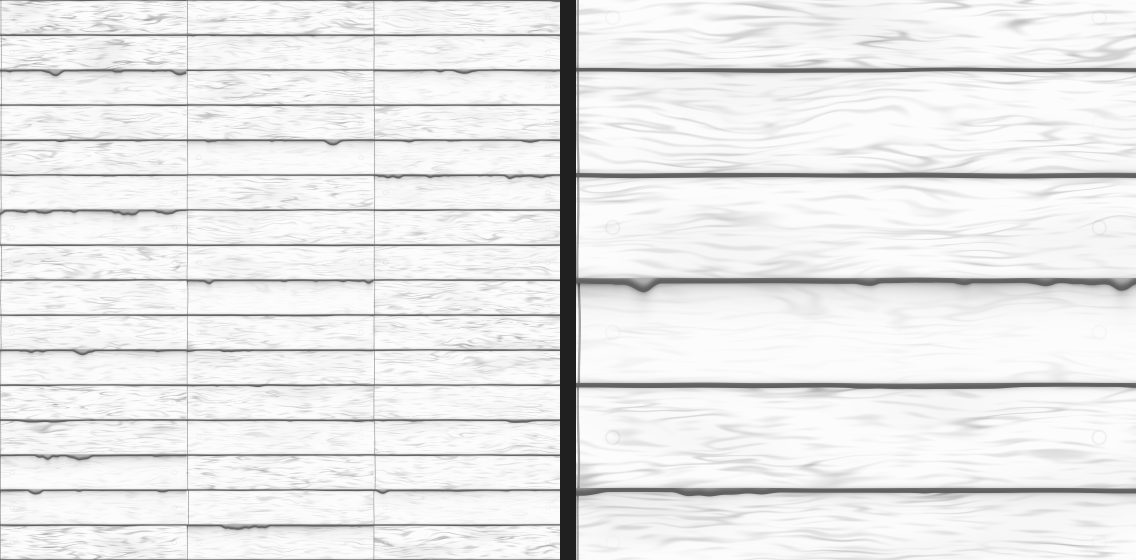
Left, the full canvas; right, a detail of the centre.
A WebGL 1 fragment shader for this texture map:

```glsl
precision highp float;
// White painted wood siding: 3 columns by 16 rows of grained boards with dark, chipped joints.

uniform vec2 u_resolution;

float hash(vec2 p) {
  return fract(sin(dot(p, vec2(127.1, 311.7))) * 43758.55);
}

vec2 gradient(vec2 cell) {
  return 2.0 * vec2(hash(cell), hash(cell + 57.3)) - 1.0;
}

float noise(vec2 p) {
  vec2 i = floor(p), f = fract(p);
  vec2 u = f * f * f * (f * (f * 6.0 - 15.0) + 10.0);
  vec2 e = vec2(1.0, 0.0);
  float low = mix(dot(gradient(i), f), dot(gradient(i + e.xy), f - e.xy), u.x);
  float high = mix(dot(gradient(i + e.yx), f - e.yx), dot(gradient(i + e.xx), f - e.xx), u.x);
  return mix(low, high, u.y);
}

// How badly the joint above or below a board is chipped, 0 to 1
float jointWear(float column, float joint) {
  return smoothstep(0.6, 0.95, hash(vec2(column + 3.0, mod(joint, 16.0) + 11.0)));
}

// Darkness of the wood grain; q is measured in board heights
float woodGrain(vec2 q, vec2 board) {
  vec2 s = q + 40.0 * vec2(hash(board + 5.1), hash(board + 9.7));
  s.y += 0.22 * noise(s * vec2(0.6, 2.2)) + 0.04 * noise(s * vec2(2.5, 5.0));
  float veins = 1.0 - smoothstep(0.0, 0.13, abs(noise(s * vec2(1.3, 11.0))));
  veins *= smoothstep(-0.1, 0.35, noise(s * vec2(0.9, 4.0) + 17.0));
  float fibres = smoothstep(0.0, 0.5, noise(s * vec2(2.2, 21.0) + 31.0));
  float tint = smoothstep(-0.1, 0.5, noise(s * vec2(0.5, 2.0) + 7.0));
  return 0.24 * veins + 0.16 * fibres + 0.05 * tint;
}

// Shade at p, in board heights; aa is the edge softness
float siding(vec2 p, float aa) {
  float boardLength = 16.0 / 3.0;
  float column = floor(p.x / boardLength);
  vec2 board = vec2(column, floor(p.y));
  vec2 q = vec2(p.x - column * boardLength, fract(p.y));

  // Grain, paler on boards below a chipped joint
  float strength = mix(0.4, 1.1, hash(board + 21.0));
  strength *= 1.0 - 0.6 * jointWear(column, board.y + 1.0);
  float shade = 0.99 - strength * woodGrain(q, board);

  // Faint nail rings near both ends
  vec2 nail = vec2(min(q.x, boardLength - q.x) - 0.35, q.y - 0.5);
  float ring = abs(length(nail) - 0.065);
  shade -= 0.06 * hash(board + 2.0) * (1.0 - smoothstep(0.004, 0.012 + aa, ring));

  // Thin, slightly wandering seam between columns
  float seamX = 0.015 + 0.04 * hash(board + 33.0) * hash(board + 4.0);
  seamX += 0.012 * noise(vec2(p.y * 2.0, column + 0.5));
  float seam = 1.0 - smoothstep(0.011 - aa, 0.011 + aa, abs(q.x - seamX));
  shade = mix(shade, 0.58, 0.85 * seam);

  // Horizontal joint with a ragged lower lip
  float joint = floor(p.y + 0.5);
  float wear = jointWear(column, joint);
  vec2 along = vec2(q.x + column * 19.0, mod(joint, 16.0) * 7.3 + 0.4);
  float d = p.y - joint + 0.012 * noise(along * vec2(1.1, 1.0));
  float ragged = noise(along * vec2(1.4, 1.0)) + 0.25 * noise(along * vec2(4.5, 1.3));
  float chip = wear * (0.012 + 0.15 * smoothstep(0.05, 0.5, ragged));
  float lip = -0.016 - 0.014 * smoothstep(-0.3, 0.4, noise(along * vec2(0.5, 1.7))) - chip;
  float gap = smoothstep(lip - aa, lip + aa, d) * (1.0 - smoothstep(0.018 - aa, 0.018 + aa, d));

  // Soft shadow under the lip, and a narrow bevel on both sides
  float below = max(lip - d, 0.0), above = max(d - 0.018, 0.0);
  float patchy = 0.7 + 0.6 * noise(along * vec2(0.8, 1.9));
  shade -= 0.28 * wear * patchy * exp(-below / 0.11) * step(d, lip);
  shade -= 0.16 * exp(-(below + above) / 0.02);
  return mix(shade, mix(0.38, 0.68, smoothstep(0.02, 0.11, d - lip)), gap);
}

void main() {
  float pixel = 16.0 / u_resolution.y;
  float shade = 0.0;
  // Four samples per pixel keep the fine grain smooth
  for (int i = 0; i < 4; i++) {
    vec2 offset = vec2(mod(float(i), 2.0), floor(float(i) * 0.5)) * 0.5 - 0.25;
    vec2 p = (gl_FragCoord.xy + offset) / u_resolution * 16.0;
    shade += 0.25 * siding(p, 0.3 * pixel);
  }
  gl_FragColor = vec4(vec3(clamp(shade, 0.0, 1.0)), 1.0);
}
```
